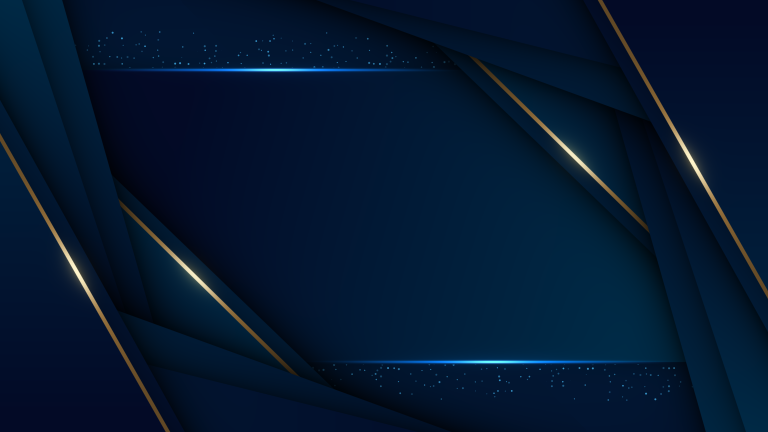
A WebGL 2 fragment shader for this background:

```glsl
#version 300 es
precision highp float;

uniform vec2 u_resolution;
out vec4 fragColor;

#define NAVY vec3(0.010, 0.040, 0.150)
#define TEAL vec3(0.000, 0.170, 0.280)
#define GOLD vec3(0.500, 0.370, 0.190)
#define SPARK vec3(1.000, 0.780, 0.300)
#define CYAN vec3(0.020, 0.450, 0.900)
#define SHADOW_WIDTH 0.035
#define GOLD_WIDTH 0.0045
#define BAND_Y 0.338
#define BAND_GLOW_X -0.252
#define DOT_CELL 0.0135

float hash(vec2 p) {
    vec3 q = fract(vec3(p.xyx) * 0.1031);
    q += dot(q, q.yzx + 33.33);
    return fract((q.x + q.y) * q.z);
}

float pixel() { return 1.0 / u_resolution.y; }

float bell(float x) { return exp(-x * x); }

vec3 tint(float t) { return mix(NAVY, TEAL, clamp(t, 0.0, 1.0)); }

// Signed distance to the line a-b, positive on its upper right side
float edge(vec2 p, vec2 a, vec2 b) {
    vec2 d = normalize(b - a);
    return dot(p - a, vec2(-d.y, d.x));
}

// Lay a sheet over the colour and let it cast a soft shadow
vec3 sheet(vec3 col, float d, vec3 fill, float shade) {
    col *= 1.0 - shade * exp(-max(-d, 0.0) / SHADOW_WIDTH);
    return mix(col, fill, smoothstep(-0.7, 0.7, d / pixel()));
}

// Metallic line with a bright spot at fraction t between a and b
vec3 goldLine(vec3 col, vec2 p, vec2 a, vec2 b, float t) {
    float d = edge(p, a, b);
    float along = dot(p - mix(a, b, t), normalize(b - a));
    float core = bell(along / 0.075);
    float cover = 1.0 - smoothstep(-0.7, 0.7, (abs(d) - GOLD_WIDTH) / pixel());
    vec3 metal = GOLD * (0.75 + 0.55 * bell(along / 0.2));
    metal = mix(metal, vec3(1.0, 0.96, 0.80), core);
    col += SPARK * 0.40 * bell(along / 0.055) * exp(-abs(d) / 0.013);
    return mix(col, metal, cover);
}

// Scattered dots that thin out away from the glowing line
float dots(vec2 p, float height) {
    vec2 cell = floor(p / DOT_CELL);
    vec2 jitter = vec2(hash(cell + 17.0), hash(cell + 53.0)) - 0.5;
    vec2 offset = fract(p / DOT_CELL) - 0.5 - 0.6 * jitter;
    float radius = mix(0.0009, 0.0023, hash(cell + 91.0));
    float keep = step(hash(cell + 7.0), 0.60 * (1.0 - height / 0.105));
    float disc = 1.0 - smoothstep(-0.7, 0.7, (length(offset) * DOT_CELL - radius) / pixel());
    return disc * keep * smoothstep(0.004, 0.008, height) * mix(0.25, 0.9, hash(cell + 29.0));
}

vec3 backdrop(vec2 p) {
    vec3 col = tint(0.45 + 0.85 * p.x - 0.25 * p.y);
    vec2 q = p.y > 0.0 ? p : -p;
    float height = q.y - BAND_Y;
    float dx = q.x - BAND_GLOW_X;

    // Dotted band
    vec3 band = tint(0.40 - 0.6 * height) * (1.0 - 0.25 * exp(-max(height, 0.0) / 0.02));
    col = mix(col, band, smoothstep(-0.7, 0.7, height / pixel()));
    col += vec3(0.25, 0.60, 0.72) * dots(q + 3.0, height);

    // Glowing line
    float fade = 1.0 - smoothstep(0.1, 0.46, abs(dx));
    float beam = bell(height / 0.0032);
    col += CYAN * beam * (0.65 * fade + 0.45 * bell(dx / 0.14));
    col += vec3(0.45, 0.45, 0.25) * beam * bell(dx / 0.075);
    return col + CYAN * 0.16 * exp(-abs(height) / 0.011) * bell(dx / 0.2);
}

// Folded sheets of the right half, from the lowest to the highest
vec3 sheets(vec3 col, vec2 p) {
    vec2 innerA = vec2(0.218, 0.356), innerB = vec2(0.611, -0.030);
    vec2 outerA = vec2(0.500, 0.500), outerB = vec2(0.889, -0.183);

    // Inner corner
    float d = edge(p, vec2(0.137, 0.380), vec2(0.606, -0.072));
    col = sheet(col, d, tint(0.58), 0.55);
    d = edge(p, innerA, innerB);
    col = sheet(col, d, tint(0.82 - 2.2 * d), 0.25);
    col = goldLine(col, p, innerA, innerB, 0.565);

    // Side strips
    d = edge(p, vec2(0.542, 0.218), vec2(0.745, -0.500));
    col = sheet(col, d, tint(0.45 - 0.8 * p.y), 0.55);
    d = edge(p, vec2(0.600, 0.218), vec2(0.838, -0.500));
    col = sheet(col, d, tint(0.40 - 1.1 * p.y), 0.40);

    // Top strips
    d = edge(p, vec2(-0.157, 0.500), vec2(0.627, 0.215));
    col = sheet(col, d, tint(0.35 + 0.4 * p.x), 0.60);
    d = edge(p, vec2(-0.079, 0.500), vec2(0.551, 0.343));
    col = sheet(col, d, tint(0.15 + 0.35 * p.x), 0.45);

    // Outer panel
    d = edge(p, vec2(0.461, 0.500), vec2(0.889, -0.269));
    col = sheet(col, d, tint(0.40 - 0.6 * p.y), 0.60);
    d = edge(p, outerA, outerB);
    col = sheet(col, d, tint(0.45 - p.y), 0.25);
    return goldLine(col, p, outerA, outerB, 0.546);
}

void main() {
    vec2 p = (gl_FragCoord.xy - 0.5 * u_resolution) / u_resolution.y;
    // Half-turn symmetry across the diagonal
    vec2 folded = dot(p, vec2(0.5, 0.472)) < 0.0 ? -p : p;
    fragColor = vec4(clamp(sheets(backdrop(p), folded), 0.0, 1.0), 1.0);
}
```
